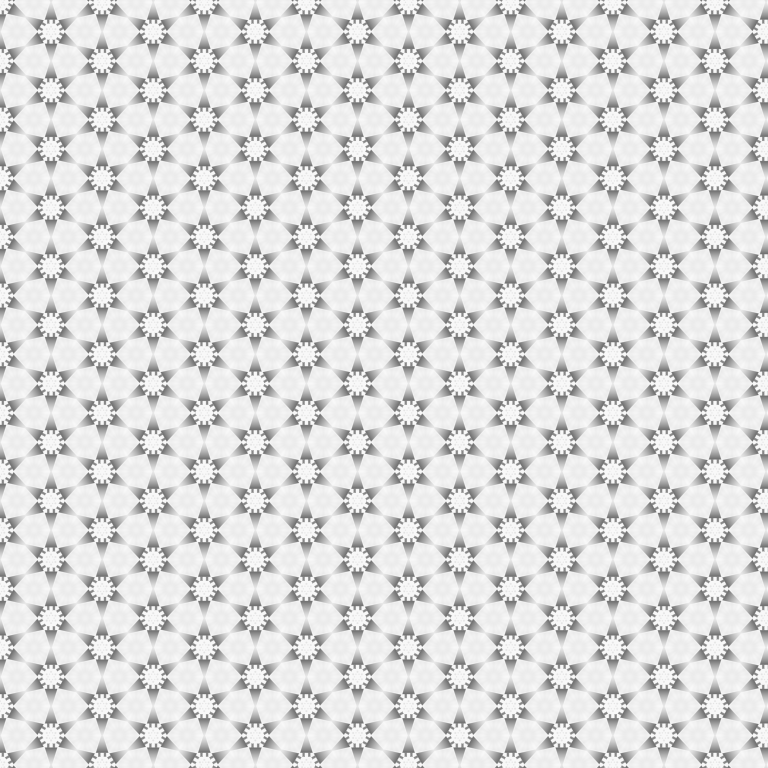
Reproduce this pattern procedurally as a three.js fragment shader.

```glsl
// Triangular lattice of pale rosettes joined by shaded hourglasses around round cells.
varying vec2 vUv;

const float TAU = 6.2831853;
const float SQRT3 = 1.7320508;
const vec2 LATTICE = vec2(0.1330, 0.07637); // repeat size on the canvas
const vec2 ORIGIN = vec2(0.0, 0.9206);      // centre of one rosette
const float SOFT = 0.013;                   // edge smoothing, in lattice units
const float ROSETTE = 0.205;                // rosette apothem
const float WAIST = 0.5;                    // distance to the hourglass waist

float inside(float d) {
  return 1.0 - smoothstep(-SOFT, SOFT, d);
}

float box(vec2 p, vec2 halfSize) {
  vec2 d = abs(p) - halfSize;
  return max(d.x, d.y);
}

// Offset from the nearest rosette centre; neighbours are one unit apart.
vec2 nearestCentre(vec2 p) {
  vec2 cell = vec2(SQRT3, 1.0);
  vec2 a = mod(p + 0.5 * cell, cell) - 0.5 * cell;
  vec2 b = mod(p, cell) - 0.5 * cell;
  return dot(a, a) < dot(b, b) ? a : b;
}

// Folds the plane into one mirrored sixth: x across the axis, y along it.
vec2 foldSixth(vec2 q) {
  float sector = TAU / 6.0;
  float angle = mod(atan(q.x, q.y) + 0.5 * sector, sector) - 0.5 * sector;
  return length(q) * vec2(abs(sin(angle)), cos(angle));
}

// Pale round cell with faint rays and rings.
float cellTone(vec2 f) {
  vec2 g = f - vec2(0.5 / SQRT3, WAIST);
  float r = length(g);
  float angle = atan(g.y, g.x + 1e-5);
  float rays = 0.6 * cos(6.0 * angle) + 0.4 * cos(18.0 * angle + 0.0);
  float tone = 0.936 + 0.011 * cos(r * 34.0) + 0.016 * rays * smoothstep(0.03, 0.25, r);
  vec2 toWaist = f - vec2(0.0, WAIST);
  return tone + 0.03 * exp(-120.0 * dot(toWaist, toWaist));
}

// White rosette with toothed rim and a ring of faint dots.
float rosetteTone(vec2 f) {
  float tooth = inside(box(f - vec2(0.048, 0.174), vec2(0.019, 0.036)));
  float dots = inside(length(f - vec2(0.0, 0.085)) - 0.015);
  dots += inside(length(f - vec2(0.026, 0.045)) - 0.009);
  return mix(0.972 - 0.08 * dots, 0.53, tooth);
}

void main() {
  vec2 p = (vUv - ORIGIN) / LATTICE * vec2(SQRT3, 1.0);
  vec2 f = foldSixth(nearestCentre(p));

  // Hourglass: narrow and bright at the waist, wide and dark at the rosette.
  float flare = clamp((WAIST - f.y) / (WAIST - ROSETTE), 0.0, 1.0);
  float side = f.x - mix(0.014, 0.106, flare);
  float hourglassTone = 0.91 - 0.49 * pow(flare, 1.4);

  float tone = cellTone(f);
  tone = mix(tone, 0.97, 0.6 * inside(abs(side - 0.012) - 0.006)); // light rim
  tone = mix(tone, hourglassTone, inside(side));
  tone = mix(tone, rosetteTone(f), inside(f.y - ROSETTE));

  gl_FragColor = vec4(vec3(tone), 1.0);
}
```
